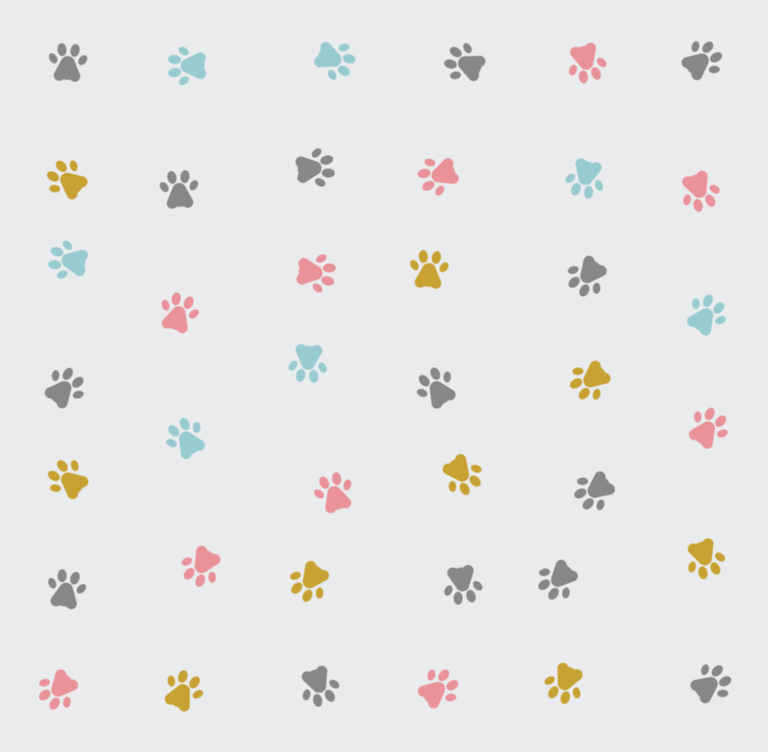
This pattern is drawn by a WebGL 2 fragment shader. Its source:

```glsl
#version 300 es
precision highp float;

uniform vec2 u_resolution;
out vec4 fragColor;

const vec3 BACKGROUND = vec3(0.914, 0.921, 0.929);
const vec3 PINK = vec3(0.914, 0.573, 0.600);
const vec3 GOLD = vec3(0.780, 0.635, 0.200);
const vec3 TEAL = vec3(0.595, 0.795, 0.815);
const vec3 GRAY = vec3(0.530, 0.530, 0.525);

const int COLUMNS = 6;
const float MARGIN = 0.083;
const float PAW_RADIUS = 0.0254;

vec3 hash3(vec2 cell) {
    vec3 q = fract(cell.xyx * vec3(0.1031, 0.1030, 0.0973) + 0.37);
    q += dot(q, q.yxz + 33.33);
    return fract((q.xxy + q.yzz) * q.zyx);
}

vec2 rotate(vec2 p, float angle) {
    float c = cos(angle), s = sin(angle);
    return vec2(c * p.x + s * p.y, c * p.y - s * p.x);
}

float smoothMin(float a, float b, float k) {
    float h = max(k - abs(a - b), 0.0) / k;
    return min(a, b) - 0.25 * h * h * k;
}

float ellipseDistance(vec2 p, vec2 radii) {
    float scaled = length(p / radii);
    float slope = length(p / (radii * radii));
    return scaled * (scaled - 1.0) / max(slope, 1e-4);
}

// Segment whose thickness changes from start to end
float taperedDistance(vec2 p, vec2 start, vec2 end, float r0, float r1) {
    vec2 axis = end - start;
    float t = clamp(dot(p - start, axis) / dot(axis, axis), 0.0, 1.0);
    return length(p - start - t * axis) - mix(r0, r1, t);
}

// Upright paw of unit radius, mirrored about its vertical axis
float pawDistance(vec2 p) {
    p.x = abs(p.x);
    float lobe = taperedDistance(p, vec2(0.0), vec2(0.40, -0.65), 0.36, 0.28);
    float heel = length(p - vec2(0.0, -0.50)) - 0.36;
    float pad = smoothMin(lobe, heel, 0.12);
    float innerToe = ellipseDistance(rotate(p - vec2(0.335, 0.67), -0.15), vec2(0.23, 0.33));
    float outerToe = ellipseDistance(rotate(p - vec2(0.76, 0.20), -0.60), vec2(0.19, 0.28));
    return min(pad, min(innerToe, outerToe));
}

vec3 pawColor(float pick) {
    if (pick < 0.25) return PINK;
    if (pick < 0.50) return GOLD;
    if (pick < 0.75) return TEAL;
    return GRAY;
}

// Loose columns of seven paws, with six in every fourth column
vec2 pawCenter(int column, int row, int rows, vec2 jitter, float height) {
    vec2 slot = vec2(column, row) / vec2(COLUMNS - 1, rows - 1);
    bool onSide = column == 0 || column == COLUMNS - 1;
    bool onEnd = row == 0 || row == rows - 1;
    vec2 spread = vec2(onSide ? 0.018 : 0.055, onEnd ? 0.014 : 0.036);
    return mix(vec2(MARGIN), vec2(1.0, height) - MARGIN, slot) + (jitter - 0.5) * spread;
}

void main() {
    vec2 p = gl_FragCoord.xy / u_resolution.x;
    float height = u_resolution.y / u_resolution.x;
    float edge = 1.1 / u_resolution.x;
    vec3 color = BACKGROUND;

    for (int column = 0; column < COLUMNS; column++) {
        int rows = column % 4 == 1 ? 6 : 7;
        for (int row = 0; row < rows; row++) {
            vec3 random = hash3(vec2(column, row) + 1.0);
            vec2 center = pawCenter(column, row, rows, random.xy, height);
            vec2 local = rotate(p - center, 6.2832 * random.z) / PAW_RADIUS;
            float distance = pawDistance(local) * PAW_RADIUS;
            float coverage = 1.0 - smoothstep(-edge, edge, distance);
            float pick = fract(float(column * 7 + row) * 0.618 + 0.25 * random.x);
            color = mix(color, pawColor(pick), coverage);
        }
    }

    fragColor = vec4(color, 1.0);
}
```
